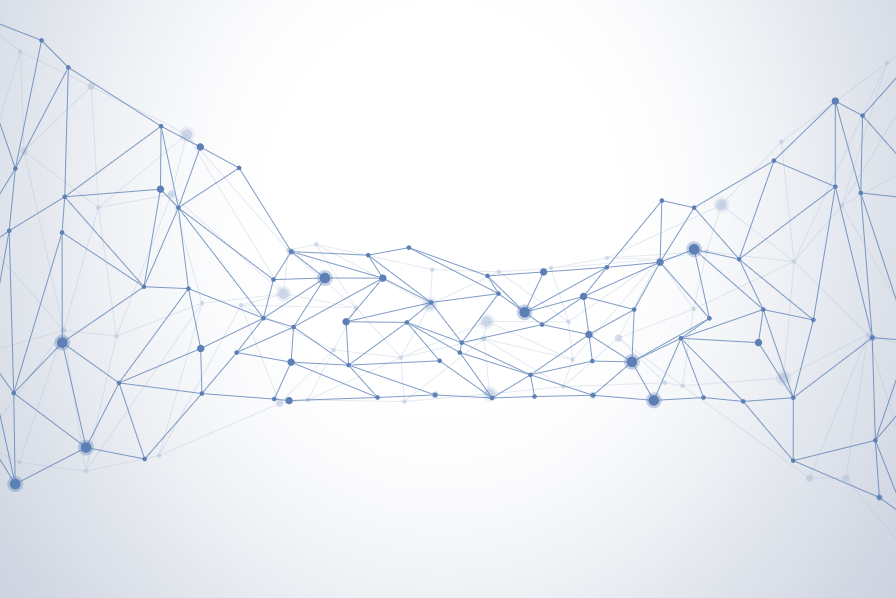
A Shadertoy shader for this background:

```glsl
// Blue network of linked dots, narrow in the middle, over a soft white to grey glow.

vec2 hash2(vec2 c) {
    vec3 q = fract(c.xyx * vec3(0.1031, 0.1030, 0.0973));
    q += dot(q, q.yzx + 33.33);
    return fract((q.xx + q.yz) * q.zy);
}

// Upper and lower borders of the network band
float bandTop(float x) {
    return 0.58 - 0.03 * smoothstep(0.66, 0.76, x)
         + 0.14 * (1.0 - smoothstep(0.38, 0.47, x)) + 0.55 * max(0.39 - x, 0.0)
         + 0.1 * smoothstep(1.0, 1.1, x) + 0.75 * max(x - 1.2, 0.0);
}

float bandBottom(float x) {
    return 0.34 - 0.12 * (1.0 - smoothstep(0.15, 0.4, x)) - 0.75 * max(x - 1.2, 0.0);
}

// Jittered lattice point, fitted between the borders
vec2 node(vec2 cell, float seed, float spacing, float rows) {
    vec2 h = hash2(cell + seed) - 0.5;
    float last = rows - 1.0;
    float inner = step(0.5, cell.y) * step(cell.y, last - 0.5);
    float x = (cell.x + 0.5 + 0.8 * h.x) * spacing;
    float t = (cell.y + h.y * mix(0.45, 0.8, inner)) / last;
    return vec2(x, mix(bandBottom(x), bandTop(x), t));
}

float disc(vec2 p, float radius, float px) {
    return clamp(0.5 + (radius - length(p)) / px, 0.0, 1.0);
}

// Thin line that fades rather than breaks when narrower than a pixel
float link(vec2 p, vec2 a, vec2 b, float px) {
    vec2 ab = b - a;
    float t = clamp(dot(p - a, ab) / dot(ab, ab), 0.0, 1.0);
    float halfWidth = 0.0008;
    float drawn = max(halfWidth, 0.5 * px);
    float d = length(p - a - ab * t);
    return halfWidth / drawn * clamp(0.5 + (drawn - d) / px, 0.0, 1.0);
}

// Coverage of links, halos and dots
vec3 network(vec2 p, float seed, float spacing, float rows, float px) {
    vec3 cover = vec3(0.0);
    float column = floor(p.x / spacing);
    for (float i = -1.0; i <= 1.0; i++) {
        for (float j = 0.0; j < rows; j++) {
            vec2 cell = vec2(column + i, j);
            vec2 a = node(cell, seed, spacing, rows);
            vec2 right = node(cell + vec2(1, 0), seed, spacing, rows);
            vec2 pick = hash2(cell + seed + 57.0);

            // Links to the next column and row, with one diagonal per cell
            float border = step(j, 0.5) + step(rows - 1.5, j);
            if (pick.x > 0.2 || border > 0.5)
                cover.x = max(cover.x, link(p, a, right, px));
            if (j < rows - 1.5) {
                vec2 up = node(cell + vec2(0, 1), seed, spacing, rows);
                vec2 across = node(cell + vec2(1, 1), seed, spacing, rows);
                if (pick.x < 0.88)
                    cover.x = max(cover.x, link(p, a, up, px));
                cover.x = max(cover.x, pick.y > 0.5 ? link(p, a, across, px)
                                                    : link(p, up, right, px));
            }

            // A few large dots, some medium, many small
            float size = hash2(cell + seed + 91.0).x;
            float radius = size > 0.89 ? 0.0088 : size > 0.72 ? 0.0061 : 0.0038;
            cover.z = max(cover.z, disc(p - a, radius, px));
            if (size > 0.89 || size < 0.07)
                cover.y = max(cover.y, disc(p - a, radius * 1.5, px));
        }
    }
    return cover;
}

void mainImage(out vec4 fragColor, in vec2 fragCoord) {
    float px = 1.0 / iResolution.y;
    vec2 p = fragCoord * px;

    // Off-centre glow
    float glow = length((p - vec2(0.74, 0.65)) * vec2(1.03, 0.9));
    vec3 color = mix(vec3(1.0), vec3(0.775, 0.805, 0.86), smoothstep(0.26, 1.17, glow));

    // Pale far layer
    vec3 far = network(p, 23.0, 0.125, 4.0, px);
    vec3 pale = vec3(0.66, 0.73, 0.84);
    color = mix(color, pale, 0.32 * far.x);
    color = mix(color, pale, 0.2 * far.y);
    color = mix(color, pale, 0.45 * far.z);

    // Strong near layer
    vec3 near = network(p, 7.0, 0.094, 5.0, px);
    vec3 blue = vec3(0.36, 0.5, 0.71);
    color = mix(color, blue, 0.82 * near.x);
    color = mix(color, blue, 0.35 * near.y);
    color = mix(color, blue, near.z);

    fragColor = vec4(color, 1.0);
}
```
